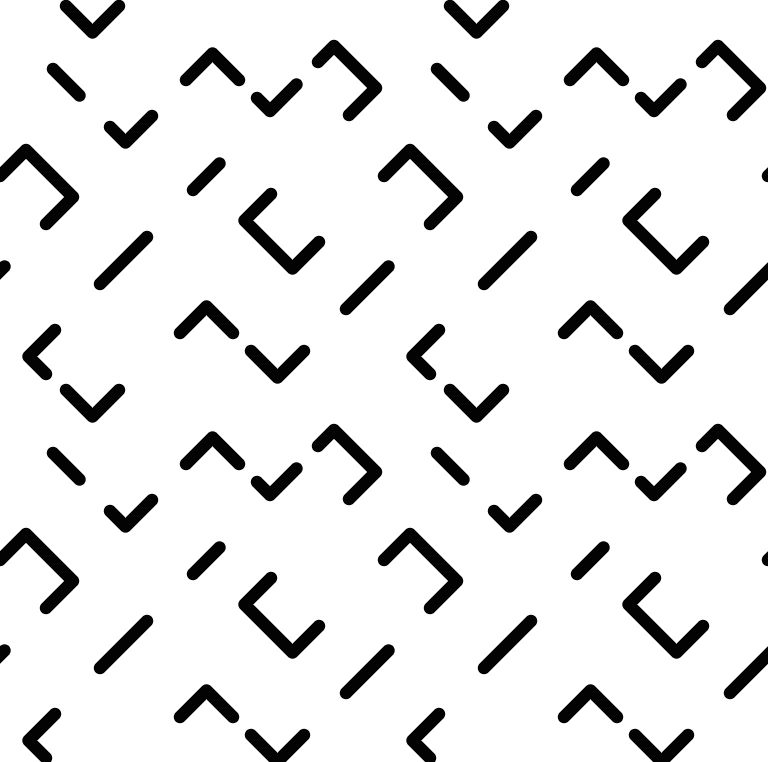
A Shadertoy shader for this pattern:

```glsl
// Scattered black diagonal strokes, chevrons and hooks on white, in a square tile.
// Each mark is a path of up to three 45 degree arms (rise, fall, rise), drawn as
// round-capped segments by a distance function that wraps at the tile edges.

#define TILES_ACROSS 2.0
#define TILE 384.0          // design units along one tile side
#define STROKE_RADIUS 6.2   // half the line width, in design units
#define MARKS 14
#define INK vec3(0.01)
#define PAPER vec3(1.0)

// Design space has y pointing down.
const vec2 RISE = vec2(1.0, -1.0);
const vec2 FALL = vec2(1.0, 1.0);

// Start point of each mark within the tile
const vec2 starts[MARKS] = vec2[MARKS](
    vec2(66, 6), vec2(53, 69), vec2(110, 127), vec2(186, 80), vec2(257, 98),
    vec2(318, 62), vec2(0, 176), vec2(193, 190), vec2(271, 194), vec2(100, 284),
    vec2(346, 309), vec2(180, 333), vec2(251, 351), vec2(55, 330));

// Signed horizontal extents of the rise, fall and rise arms; zero omits an arm
const vec3 arms[MARKS] = vec3[MARKS](
    vec3(0, 26.5, 26.5), vec3(0, 26.5, 0), vec3(0, 15.5, 26.5), vec3(26.5, 26.5, 0),
    vec3(0, 13, 26.5), vec3(16, 42, -27), vec3(26, 47, -27), vec3(26.5, 0, 0),
    vec3(-26.5, 48, 26.5), vec3(47, 0, 0), vec3(42.5, 0, 0), vec3(26.5, 26.5, 0),
    vec3(0, 26.5, 26.5), vec3(-26.5, 17.5, 0));

// Distance to a diagonal segment from the origin to diagonal * extent
float armDistance(vec2 p, vec2 diagonal, float extent) {
    float t = clamp(dot(p, diagonal) * 0.5, min(extent, 0.0), max(extent, 0.0));
    return length(p - diagonal * t);
}

// Distance to a whole mark that starts at the origin
float markDistance(vec2 p, vec3 arm) {
    float d = armDistance(p, RISE, arm.x);
    p -= RISE * arm.x;
    d = min(d, armDistance(p, FALL, arm.y));
    p -= FALL * arm.y;
    return min(d, armDistance(p, RISE, arm.z));
}

void mainImage(out vec4 fragColor, in vec2 fragCoord) {
    // Tiles are anchored to the top left corner
    float unitsPerPixel = TILES_ACROSS * TILE / iResolution.x;
    vec2 p = vec2(fragCoord.x, iResolution.y - fragCoord.y) * unitsPerPixel;

    // Nearest mark, wrapped around its own start point
    float d = TILE;
    for (int i = 0; i < MARKS; i++) {
        vec2 local = mod(p - starts[i] + 0.5 * TILE, TILE) - 0.5 * TILE;
        d = min(d, markDistance(local, arms[i]));
    }

    // One pixel wide smoothed edge
    float ink = clamp((STROKE_RADIUS - d) / unitsPerPixel + 0.5, 0.0, 1.0);
    fragColor = vec4(mix(PAPER, INK, ink), 1.0);
}
```
